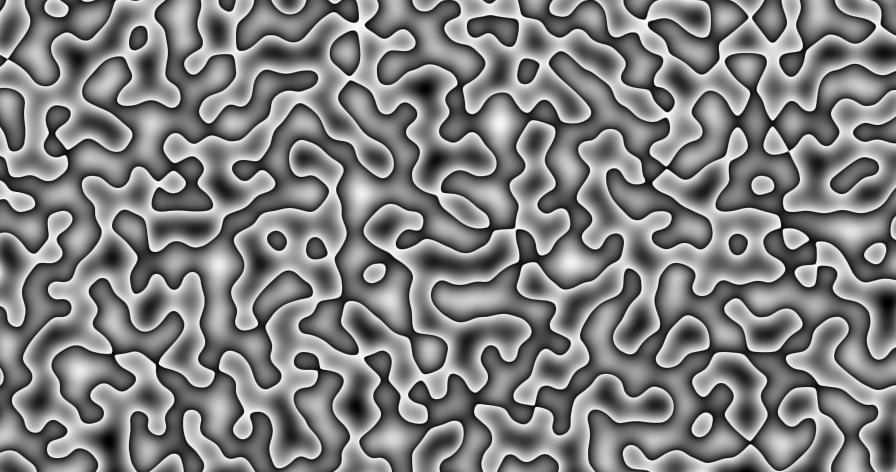
Reproduce this pattern procedurally as a Shadertoy shader.

```glsl
// Draws a maze of grey blobs: signed gradient noise is cut at its zero line.
// Positive areas rise from black at their rim, negative areas fall from white,
// so each contour is a sharp black-to-white step with soft shading around it.

const float TAU = 6.2831853;
const float CELLS_PER_HEIGHT = 13.4;   // noise cells along the canvas height
const float NOISE_DEVIATION = 0.215;   // typical size of the noise value
const float TONE_GAIN = 0.45;          // tone change at one deviation
const float RISE_POWER = 0.66;         // shading curve of black-rimmed blobs
const float FALL_POWER = 0.80;         // shading curve of white-rimmed blobs

// Integer hash of a lattice point, from 0 to 1
float hash(ivec2 p) {
    uint h = uint(p.x) * 1597334677u ^ uint(p.y) * 3812015801u;
    h = (h ^ (h >> 16)) * 2146121005u;
    h = (h ^ (h >> 15)) * 2221713035u;
    h ^= h >> 16;
    return float(h & 65535u) / 65536.0;
}

// Slope contributed by one lattice corner with a random unit direction
float cornerSlope(ivec2 corner, vec2 offset) {
    float angle = TAU * hash(corner);
    return dot(vec2(cos(angle), sin(angle)), offset);
}

// Gradient noise, centred on zero
float gradientNoise(vec2 p) {
    ivec2 cell = ivec2(floor(p));
    vec2 f = fract(p);
    vec2 blend = f * f * f * (f * (f * 6.0 - 15.0) + 10.0);
    float bottom = mix(cornerSlope(cell, f),
                       cornerSlope(cell + ivec2(1, 0), f - vec2(1.0, 0.0)), blend.x);
    float top = mix(cornerSlope(cell + ivec2(0, 1), f - vec2(0.0, 1.0)),
                    cornerSlope(cell + ivec2(1, 1), f - vec2(1.0, 1.0)), blend.x);
    return mix(bottom, top, blend.y);
}

// Distance in tone from the rim of a blob
float shade(float level, float power) {
    return min(TONE_GAIN * pow(max(level, 0.0), power), 1.0);
}

// Wrapped tone of a signed level, with the step smoothed over edgeWidth
float wrappedTone(float level, float edgeWidth) {
    float rising = shade(level, RISE_POWER);
    float falling = 1.0 - shade(-level, FALL_POWER);
    return mix(falling, rising, smoothstep(-edgeWidth, edgeWidth, level));
}

void mainImage(out vec4 fragColor, in vec2 fragCoord) {
    vec2 p = fragCoord / iResolution.y * CELLS_PER_HEIGHT + vec2(37.3, 71.6);
    float level = gradientNoise(p) / NOISE_DEVIATION;
    float edgeWidth = max(0.7 * fwidth(level), 0.0001);
    fragColor = vec4(vec3(wrappedTone(level, edgeWidth)), 1.0);
}
```
